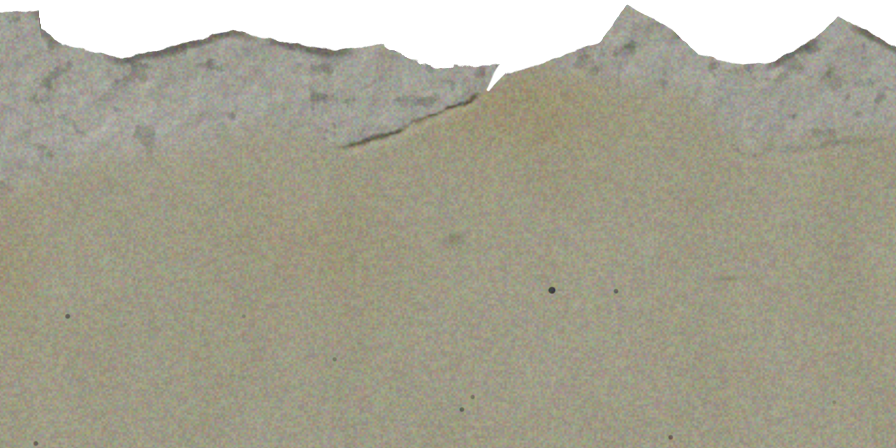
Give the GLSL for this texture, as a Shadertoy shader.

```glsl
// Weathered plaster-grey paper with a torn upper edge, peeled layer, pinholes and colour grain.

const int KNOTS = 12;
const int SPOTS = 11;

vec3 hash3(vec2 p) {
    vec3 q = fract(p.xyx * vec3(0.1031, 0.1030, 0.0973));
    q += dot(q, q.yxz + 33.33);
    return fract((q.xxy + q.yzz) * q.zyx);
}

vec3 noise3(vec2 p) {
    vec2 i = floor(p), f = fract(p);
    f = f * f * (3.0 - 2.0 * f);
    vec3 low = mix(hash3(i), hash3(i + vec2(1, 0)), f.x);
    vec3 high = mix(hash3(i + vec2(0, 1)), hash3(i + vec2(1, 1)), f.x);
    return mix(low, high, f.y);
}

float fbm(vec2 p) {
    float sum = 0.0, amp = 0.53;
    for (int i = 0; i < 4; i++) {
        sum += amp * noise3(p).x;
        p = mat2(1.6, 1.2, -1.2, 1.6) * p + 7.3;
        amp *= 0.5;
    }
    return sum;
}

// Piecewise linear curve: depth below the top at position x
float profile(float x, vec2 knots[KNOTS]) {
    float y = knots[0].y;
    for (int i = 1; i < KNOTS; i++) {
        vec2 a = knots[i - 1], b = knots[i];
        y += (b.y - a.y) * clamp((x - a.x) / (b.x - a.x), 0.0, 1.0);
    }
    return y;
}

float tornEdge(float x) {
    vec2 left[KNOTS] = vec2[KNOTS](
        vec2(0, .026), vec2(.086, .026), vec2(.092, .065), vec2(.14, .10),
        vec2(.27, .13), vec2(.39, .104), vec2(.52, .065), vec2(.62, .092),
        vec2(.75, .113), vec2(.85, .101), vec2(.97, .152), vec2(1.13, .145));
    vec2 right[KNOTS] = vec2[KNOTS](
        vec2(1.13, .165), vec2(1.22, .137), vec2(1.34, .094), vec2(1.40, .011),
        vec2(1.50, .065), vec2(1.56, .122), vec2(1.66, .145), vec2(1.73, .137),
        vec2(1.82, .085), vec2(1.87, .037), vec2(1.92, .06), vec2(2, .107));
    return x < 1.13 ? profile(x, left) : profile(x, right);
}

float peelLine(float x) {
    vec2 knots[KNOTS] = vec2[KNOTS](
        vec2(0, .44), vec2(.2, .38), vec2(.4, .35), vec2(.6, .30),
        vec2(.75, .335), vec2(.9, .295), vec2(1.08, .205), vec2(1.2, .145),
        vec2(1.38, .21), vec2(1.52, .22), vec2(1.66, .35), vec2(2, .315));
    return profile(x, knots);
}

float segmentDist(vec2 p, vec2 a, vec2 b) {
    vec2 d = b - a;
    return length(p - a - d * clamp(dot(p - a, d) / dot(d, d), 0.0, 1.0));
}

float blob(vec2 p, vec2 centre, vec2 size) {
    vec2 q = (p - centre) / size;
    return exp(-dot(q, q));
}

float band(float x, float lo, float hi, float soft) {
    return smoothstep(lo - soft, lo + soft, x) * (1.0 - smoothstep(hi - soft, hi + soft, x));
}

// Pinholes: position from the top left, then radius
float pinholes(vec2 p, float px) {
    vec3 spots[SPOTS] = vec3[SPOTS](
        vec3(1.232, .648, .0075), vec3(1.375, .650, .005), vec3(.151, .706, .0052),
        vec3(.544, .706, .004), vec3(.747, .802, .0045), vec3(1.055, .886, .0045),
        vec3(1.031, .914, .005), vec3(1.497, .976, .005), vec3(.08, .990, .005),
        vec3(1.862, .898, .004), vec3(.279, .724, .0035));
    float ink = 0.0;
    for (int i = 0; i < SPOTS; i++) {
        float r = spots[i].z;
        float strength = smoothstep(.002, .0072, r);
        ink = max(ink, strength * (1.0 - smoothstep(r - px, r + px, length(p - spots[i].xy))));
    }
    return ink;
}

void mainImage(out vec4 fragColor, in vec2 fragCoord) {
    vec2 p = fragCoord / iResolution.xy * vec2(2, 1);
    p.y = 1.0 - p.y;
    float px = 1.0 / iResolution.y;

    // Paper body with broad stains
    float mottle = fbm(p * vec2(9, 5)) - 0.5;
    vec3 col = vec3(.617, .604, .522) + mottle * vec3(.035, .035, .045);
    float warm = blob(p, vec2(1.17, .26), vec2(.22, .12)) + .6 * blob(p, vec2(0, .60), vec2(.10, .2))
               + .5 * blob(p, vec2(.70, .56), vec2(.16, .13));
    col -= warm * vec3(.005, .025, .055);

    // Exposed grey layer with embossed relief
    float wobble = fbm(p * 22.0) - 0.5;
    float peel = p.y - peelLine(p.x) - wobble * .025;
    float softness = mix(.012, .07, 1.0 - band(p.x, .72, 1.12, .08));
    float bare = 1.0 - smoothstep(-softness, softness * .4, peel);
    float relief = fbm(p * 20.0) - fbm(p * 20.0 + vec2(.22, .25));
    float pits = smoothstep(.60, .78, fbm(p * 27.0 + 11.0));
    col = mix(col, vec3(.625, .622, .582) + relief * .16 - pits * .10, bare);
    col += .025 * blob(p, vec2(.30, .29), vec2(.25, .07));

    // Crack and pale lip along the peel
    float crackSpan = band(p.x, .77, 1.08, .03) + .35 * band(p.x, 1.62, 1.95, .06);
    float broken = smoothstep(.30, .60, fbm(p * 24.0 + 5.0));
    col -= .24 * crackSpan * broken * exp(-pow((peel + .004) / .006, 2.0));
    col += .04 * crackSpan * exp(-pow((peel - .012) / .010, 2.0));

    // Small marks
    float smudge = blob(p, vec2(1.015, .534), vec2(.02, .014)) + blob(p, vec2(1.625, .621), vec2(.03, .006));
    col -= .07 * smudge;
    col = mix(col, vec3(.20, .19, .19), .85 * pinholes(p, px));

    // Ragged outline, its shadowed rim and the narrow slit
    float ragged = mix(.010, .026, band(p.x, .85, 1.05, .04));
    float inside = p.y - tornEdge(p.x) - ragged * (fbm(p * 48.0) - 0.5);
    float rimSpan = band(p.x, .25, .55, .04) + band(p.x, .60, .78, .03) + band(p.x, 1.72, 1.82, .02)
                  + band(p.x, 1.91, 2.1, .02) + .7 * band(p.x, .07, .13, .02);
    float rimDepth = .012 + .025 * fbm(p * vec2(16, 5));
    col = mix(col, vec3(.37, .355, .33), .72 * min(rimSpan, 1.0) * (1.0 - smoothstep(rimDepth * .3, rimDepth, inside)));
    float slit = segmentDist(p, vec2(1.125, .15), vec2(1.09, .20)) - mix(.013, .004, smoothstep(.15, .20, p.y));
    inside = min(inside, slit + .004 * wobble);

    // Fine coloured grain, then the white backing
    col += (noise3(p * 210.0) - 0.5) * vec3(.12, .12, .13);
    col += (noise3(p * 110.0 + 40.0).x - 0.5) * .03;
    col = mix(vec3(1), col, smoothstep(-px, px, inside));
    fragColor = vec4(clamp(col, 0.0, 1.0), 1.0);
}
```
